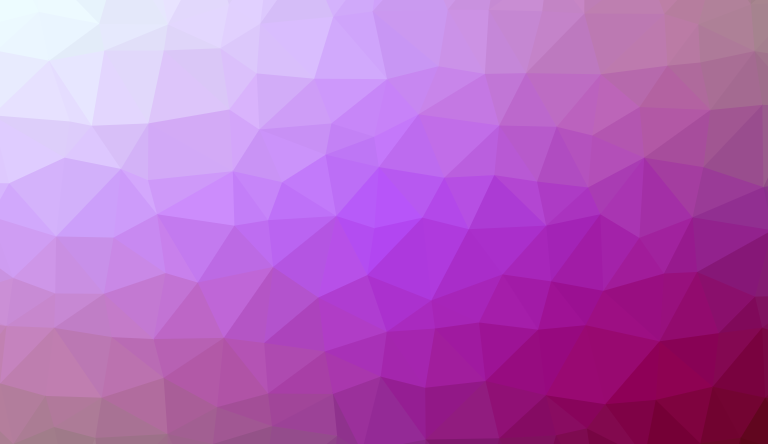
A Shadertoy shader for this background:

```glsl
const float ROWS = 8.2;
const float JITTER = 0.35; // below 0.353 every quad stays convex
const float SHADE_RANGE = 0.03;

// Pale ice, violet, magenta, dark wine
const vec3 PALETTE[9] = vec3[9](
    vec3(0.93, 0.99, 1.00), vec3(0.90, 0.93, 0.99), vec3(0.86, 0.73, 0.98),
    vec3(0.78, 0.55, 0.97), vec3(0.70, 0.29, 0.98), vec3(0.66, 0.16, 0.76),
    vec3(0.61, 0.04, 0.52), vec3(0.55, 0.00, 0.30), vec3(0.36, 0.03, 0.10));

float hash(vec2 p) {
    return fract(sin(dot(p, vec2(127.1, 311.7))) * 43758.5453);
}

vec3 paletteAt(float t) {
    float s = clamp(t, 0.0, 1.0) * 8.0;
    int i = min(int(s), 7);
    return mix(PALETTE[i], PALETTE[i + 1], s - float(i));
}

// One ramp runs rightward, the same ramp runs downward
vec3 gradientAt(vec2 uv) {
    return 0.5 * (paletteAt(uv.x) + paletteAt(1.0 - uv.y));
}

// Grid corner displaced within a disc
vec2 meshVertex(vec2 id) {
    float angle = 6.28318 * hash(id);
    float radius = JITTER * sqrt(hash(id + 37.3));
    return id + radius * vec2(cos(angle), sin(angle));
}

// Signed distance to an edge, positive on its left
float edgeDistance(vec2 p, vec2 a, vec2 b) {
    vec2 e = b - a;
    vec2 d = p - a;
    return (e.x * d.y - e.y * d.x) / length(e);
}

// Flat facet: premultiplied colour and smooth coverage
vec4 facet(vec2 p, vec2 a, vec2 b, vec2 c, vec2 gridSize, float pixel) {
    float inside = min(edgeDistance(p, a, b),
                   min(edgeDistance(p, b, c), edgeDistance(p, c, a)));
    float coverage = clamp(0.5 + inside / pixel, 0.0, 1.0);
    vec2 centre = (a + b + c) / 3.0;
    float shade = SHADE_RANGE * (hash(floor(centre * 64.0)) - 0.5);
    return coverage * vec4(gradientAt(centre / gridSize) + shade, 1.0);
}

// Quad split along its shorter diagonal
vec4 quadFacets(vec2 p, vec2 id, vec2 gridSize, float pixel) {
    vec2 a = meshVertex(id);
    vec2 b = meshVertex(id + vec2(1.0, 0.0));
    vec2 c = meshVertex(id + vec2(1.0, 1.0));
    vec2 d = meshVertex(id + vec2(0.0, 1.0));
    if (distance(a, c) < distance(b, d)) {
        return facet(p, a, b, c, gridSize, pixel) + facet(p, a, c, d, gridSize, pixel);
    }
    return facet(p, a, b, d, gridSize, pixel) + facet(p, b, c, d, gridSize, pixel);
}

void mainImage(out vec4 fragColor, in vec2 fragCoord) {
    float pixel = ROWS / iResolution.y;
    vec2 p = fragCoord * pixel;
    vec2 gridSize = iResolution.xy * pixel;

    // Blend the facets covering this point
    vec4 sum = vec4(0.0);
    for (int y = -1; y <= 1; y++) {
        for (int x = -1; x <= 1; x++) {
            vec2 id = floor(p) + vec2(float(x), float(y));
            sum += quadFacets(p, id, gridSize, pixel);
        }
    }
    fragColor = vec4(clamp(sum.rgb / max(sum.a, 0.001), 0.0, 1.0), 1.0);
}
```
